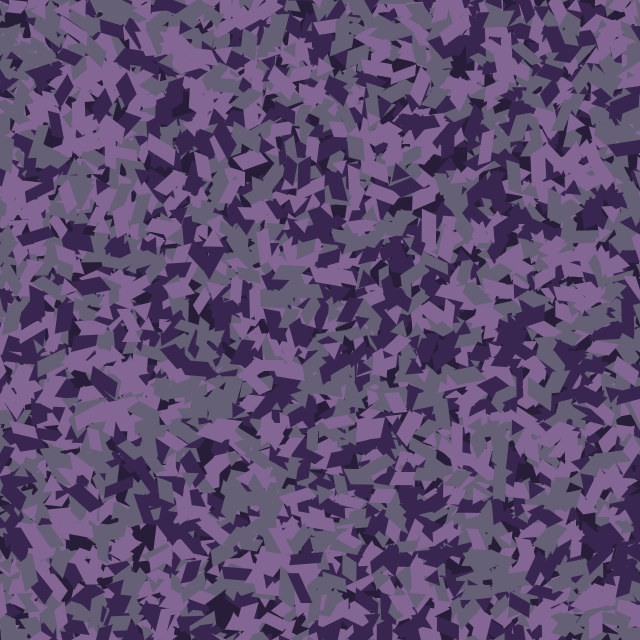
Reproduce this pattern procedurally as a Shadertoy shader.

```glsl
// Angular camouflage: scattered slanted bars and triangles in mauve, grey and violet.

const vec3 NIGHT  = vec3(0.155, 0.115, 0.220);
const vec3 VIOLET = vec3(0.220, 0.150, 0.318);
const vec3 GREY   = vec3(0.395, 0.375, 0.462);
const vec3 MAUVE  = vec3(0.516, 0.400, 0.584);

const int   LAYERS  = 8;
const float CELLS   = 28.0;  // grid cells across the canvas
const float DENSITY = 0.52;  // chance that a cell holds a shard
const float CLUMPS  = 14.0;  // colour clumps across the canvas
const float TAU     = 6.28319;

// Three random values in 0..1 for a cell, a layer and a seed
vec3 hash3(vec2 cell, int layer, int seed) {
    uvec3 v = uvec3(ivec3(ivec2(cell) + 64, layer * 16 + seed));
    v = v * 1664525u + 1013904223u;
    v.x += v.y * v.z; v.y += v.z * v.x; v.z += v.x * v.y;
    v ^= v >> 16u;
    v.x += v.y * v.z; v.y += v.z * v.x; v.z += v.x * v.y;
    return vec3(v >> 8u) / 16777216.0;
}

vec2 rotate(vec2 p, float angle) {
    float c = cos(angle), s = sin(angle);
    return vec2(c * p.x - s * p.y, s * p.x + c * p.y);
}

// Parallelogram with sharp corners
float slantedBar(vec2 p, vec2 halfSize, float slant) {
    float side = (abs(p.x - slant * p.y) - halfSize.x) / sqrt(1.0 + slant * slant);
    return max(side, abs(p.y) - halfSize.y);
}

// Equilateral triangle with sharp corners
float triangle(vec2 p, float inradius) {
    return max(abs(p.x) * 0.866 + p.y * 0.5, -p.y) - inradius;
}

float shard(vec2 p, vec3 shape, float kind) {
    if (kind < 0.3) return triangle(p, mix(0.0065, 0.0095, shape.x));
    vec2 halfSize = vec2(mix(0.016, 0.027, shape.x), mix(0.0080, 0.0125, shape.y));
    float slant = mix(0.3, 0.65, fract(shape.z * 2.0)) * (shape.z < 0.5 ? -1.0 : 1.0);
    return slantedBar(p, halfSize, slant);
}

vec3 palette(float pick) {
    return pick < 0.31 ? VIOLET : pick < 0.645 ? GREY : MAUVE;
}

// Paints the shards of one layer over the colour below
vec3 paintLayer(vec3 color, vec2 uv, int layer, float pixel) {
    vec2 offset = hash3(vec2(0.0), layer, 9).xy;
    vec2 home = floor(uv * CELLS + offset);
    for (int y = -1; y <= 1; y++)
    for (int x = -1; x <= 1; x++) {
        vec2 cell = home + vec2(x, y);
        vec3 place = hash3(cell, layer, 1);
        vec3 kind = hash3(cell, layer, 2);
        if (kind.x > DENSITY) continue;

        vec2 center = (cell + place.xy - offset) / CELLS;
        vec2 p = rotate(uv - center, place.z * TAU);
        float d = shard(p, hash3(cell, layer, 3), kind.y);

        // Some shards share the colour of their neighbourhood
        vec3 tint = hash3(cell, layer, 4);
        float clump = hash3(floor(center * CLUMPS), 0, 5).x;
        float pick = tint.x < 0.2 ? clump : tint.y;
        color = mix(color, palette(pick), clamp(0.5 - d / pixel, 0.0, 1.0));
    }
    return color;
}

void mainImage(out vec4 fragColor, in vec2 fragCoord) {
    vec2 uv = fragCoord / iResolution.y;
    float pixel = 1.0 / iResolution.y;
    vec3 color = NIGHT;
    for (int layer = 0; layer < LAYERS; layer++)
        color = paintLayer(color, uv, layer, pixel);
    fragColor = vec4(color, 1.0);
}
```
